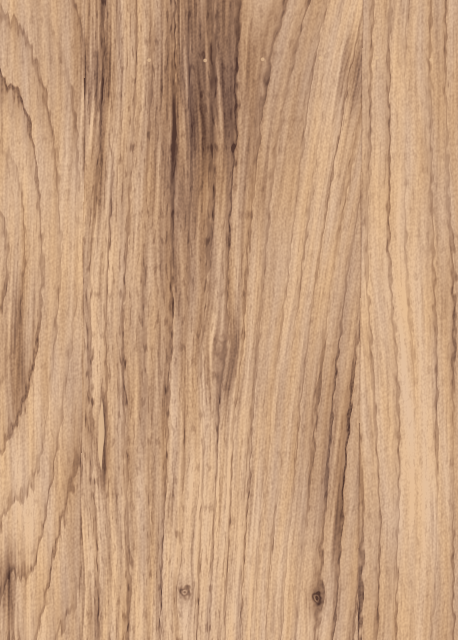
This texture is drawn by a Shadertoy shader. Its source:

```glsl
// Weathered wooden planks with curved growth rings, fine fibres, knots and stains.

// Palette
const vec3 DARK_WOOD = vec3(0.45, 0.33, 0.265);
const vec3 MID_WOOD = vec3(0.65, 0.50, 0.39);
const vec3 LIGHT_WOOD = vec3(0.84, 0.69, 0.55);
const vec3 PALE_WOOD = vec3(0.89, 0.74, 0.58);

// Tuning, in units of the canvas height
const float BASE_TONE = 0.97;
const float RINGS_PER_UNIT = 34.0;
const float RING_DEPTH = 0.50;
const float FIBRE_DEPTH = 0.32;
const float FLECK_DEPTH = 0.30;
const float PORE_DEPTH = 0.24;
const float STAIN_DEPTH = 0.72;
const float BROAD_DEPTH = 0.22;
const float LEFT_SEAM = 0.125;
const float RIGHT_SEAM = 0.559;
const float SEAM_TILT = 0.008;

// Centre, then radii
const vec4 STAINS[8] = vec4[8](
    vec4(0.320, 0.88, 0.065, 0.22), vec4(0.270, 0.78, 0.007, 0.13),
    vec4(0.145, 0.85, 0.025, 0.18), vec4(0.030, 0.46, 0.018, 0.12),
    vec4(0.015, 0.08, 0.035, 0.06), vec4(0.345, 0.44, 0.030, 0.10),
    vec4(0.530, 0.89, 0.025, 0.06), vec4(0.545, 0.20, 0.009, 0.10));
// Centre, core radius, reach of the bent grain
const vec4 KNOTS[3] = vec4[3](
    vec4(0.345, 0.455, 0.014, 0.045),
    vec4(0.289, 0.075, 0.009, 0.026),
    vec4(0.495, 0.065, 0.009, 0.026));

float hash(vec2 cell) {
    vec3 q = fract(cell.xyx * vec3(0.1031, 0.1030, 0.0973));
    q += dot(q, q.yzx + 33.33);
    return fract((q.x + q.y) * q.z);
}

float cornerSlope(vec2 cell, vec2 offset) {
    float angle = 6.2832 * hash(cell);
    return dot(vec2(cos(angle), sin(angle)), offset);
}

// Gradient noise, roughly -1 to 1
float noise(vec2 p) {
    vec2 i = floor(p), f = fract(p);
    vec2 u = f * f * f * (f * (f * 6.0 - 15.0) + 10.0);
    vec2 e = vec2(0.0, 1.0);
    float low = mix(cornerSlope(i, f), cornerSlope(i + e.yx, f - e.yx), u.x);
    float high = mix(cornerSlope(i + e.xy, f - e.xy), cornerSlope(i + e.yy, f - e.yy), u.x);
    return 1.4 * mix(low, high, u.y);
}

// Sideways position of the grain after bending
float bentGrain(vec2 p, float board) {
    vec2 s = p + board * 17.3;
    float x = p.x + 0.028 * noise(s * vec2(3.5, 1.4)) + 0.005 * noise(s * vec2(12.0, 4.0));
    if (board == 1.0) x -= 0.16 * smoothstep(0.28, 0.52, p.x) * (p.y - 0.5);
    for (int k = 0; k < 3; k++) {
        vec2 d = p - KNOTS[k].xy;
        vec2 reach = d / (KNOTS[k].w * vec2(0.6, 1.4));
        x -= 0.65 * d.x * exp(-dot(reach, reach));
    }
    return x;
}

// Late wood: faint slow shade that ends in a thin dark line, uneven per ring
float growthRings(float ring, float y) {
    float f = fract(ring), id = floor(ring);
    float shade = smoothstep(0.25, 0.88, f) * (1.0 - smoothstep(0.90, 1.0, f));
    float line = smoothstep(0.74, 0.87, f) * (1.0 - smoothstep(0.90, 0.99, f));
    float strength = 0.25 + 0.8 * hash(vec2(id, 4.0)) + 0.6 * noise(vec2(id * 7.37, y * 4.0));
    return (0.35 * shade + 0.85 * line) * clamp(strength, 0.0, 1.3);
}

void mainImage(out vec4 fragColor, in vec2 fragCoord) {
    vec2 p = fragCoord / iResolution.y;
    float pixel = 1.0 / iResolution.y;

    // Boards
    float leftEdge = p.x - LEFT_SEAM - SEAM_TILT * p.y;
    float rightEdge = p.x - RIGHT_SEAM - SEAM_TILT * p.y;
    float board = step(0.0, leftEdge) + step(0.0, rightEdge);
    float dense = board == 1.0 ? 1.0 - smoothstep(0.30, 0.44, p.x) : 0.0;

    // Rings, looping on the left board
    vec2 g = vec2(bentGrain(p, board), p.y);
    float field = g.x;
    if (board == 0.0) field = length(vec2(g.x + 0.01, 0.28 * (p.y - 0.58)));
    float ragged = 0.14 * noise(g * vec2(170.0, 45.0)) + 0.35 * noise(g * vec2(24.0, 1.5));
    float rings = growthRings(field * RINGS_PER_UNIT + ragged + board * 31.0, p.y);

    // Fibres, dark flecks and pores
    vec2 s = g + board * 5.7;
    float coarse = noise(s * vec2(80.0, 2.5));
    float fine = noise(s * vec2(215.0, 9.0));
    float fibres = 0.45 * coarse + 0.55 * fine;
    float flecks = smoothstep(0.22, 0.55, noise(s * vec2(150.0, 6.0) + 31.0));
    float pores = smoothstep(0.15, 0.65, noise(s * vec2(240.0, 48.0)));
    float speckle = noise(p * vec2(310.0, 210.0));
    float scratches = noise(vec2(p.x + p.y, p.y - 0.6 * p.x) * vec2(24.0, 230.0));
    flecks *= smoothstep(-0.5, 0.5, noise(s * vec2(18.0, 3.0) + 3.0));

    // Broad stains broken up by the fibres
    float stain = 0.0;
    for (int k = 0; k < 8; k++) {
        vec2 d = (vec2(mix(p.x, g.x, 0.4), p.y) - STAINS[k].xy) / STAINS[k].zw;
        stain = max(stain, exp(-dot(d, d)));
    }
    stain *= clamp(0.65 - 0.8 * fibres + 0.45 * noise(s * vec2(28.0, 2.0)), 0.0, 1.3);

    float broad = noise(s * vec2(10.0, 1.3)) + 0.5 * noise(p * vec2(5.0, 3.0) + 40.0);
    float tone = BASE_TONE + BROAD_DEPTH * broad - 0.08 * dense;
    tone -= RING_DEPTH * rings * mix(1.0, 0.6, dense) * (1.0 + 0.5 * speckle);
    tone += FIBRE_DEPTH * fibres * mix(0.75, 1.3, dense);
    tone -= FLECK_DEPTH * flecks * mix(0.5, 1.0, dense);
    tone -= PORE_DEPTH * pores * (0.5 + 0.5 * dense + 0.6 * rings);
    tone += 0.13 * speckle + 0.05 * scratches - STAIN_DEPTH * stain;

    // Knot cores, the largest one faint
    for (int k = 0; k < 3; k++) {
        float d = length((p - KNOTS[k].xy) * vec2(1.0, 0.75)) / KNOTS[k].z;
        d += 0.55 * noise(p * 110.0);
        float halo = 0.22 * exp(-0.25 * d * d);
        float core = 0.55 * exp(-d * d) * (1.0 + 0.7 * cos(d * 6.0 + 2.0));
        tone -= k == 0 ? 0.3 * core : core + halo;
    }

    // Seams
    float seamWear = smoothstep(-0.3, 0.5, noise(vec2(2.0, p.y * 14.0)));
    tone -= 0.5 * seamWear * (1.0 - smoothstep(0.0005, 0.0015 + pixel, abs(leftEdge)));
    tone -= 0.2 * (1.0 - smoothstep(0.0005, 0.001 + pixel, abs(rightEdge)));
    tone += 0.08 * step(0.0, rightEdge) * exp(-rightEdge * 50.0);

    // Almond-shaped split with a pale heart
    vec2 cut = p - vec2(0.159, 0.31);
    cut.x += 0.004 * noise(p * vec2(20.0, 18.0));
    float split = abs(cut.x) / 0.013 + pow(cut.y / 0.09, 2.0);
    float heart = abs(cut.x + 0.001) / 0.005 + pow((cut.y - 0.01) / 0.06, 2.0);
    tone -= 0.6 * (1.0 - smoothstep(0.4, 1.3, split)) * (0.8 - 0.6 * fibres);

    // Colour ramp with a warm drift along the fibres
    float t = 2.0 * clamp(tone, -0.3, 1.16) - 1.0;
    vec3 color = MID_WOOD + t * (t > 0.0 ? LIGHT_WOOD - MID_WOOD : MID_WOOD - DARK_WOOD);
    float warmth = noise(s * vec2(60.0, 6.0) + 9.0);
    color *= 1.0 + warmth * vec3(0.015, -0.005, -0.06);
    color = mix(color, PALE_WOOD, 0.85 * (1.0 - smoothstep(0.7, 1.1, heart)));

    // Row of filled nail holes
    for (int k = 0; k < 6; k++) {
        float id = float(k);
        vec2 nail = vec2(0.235 + 0.088 * id, 0.908) + 0.006 * (hash(vec2(id, 8.0)) - 0.5);
        float nailMask = 1.0 - smoothstep(0.0015, 0.0025 + pixel, length(p - nail));
        color = mix(color, PALE_WOOD, 0.8 * nailMask);
    }

    fragColor = vec4(color, 1.0);
}
```
